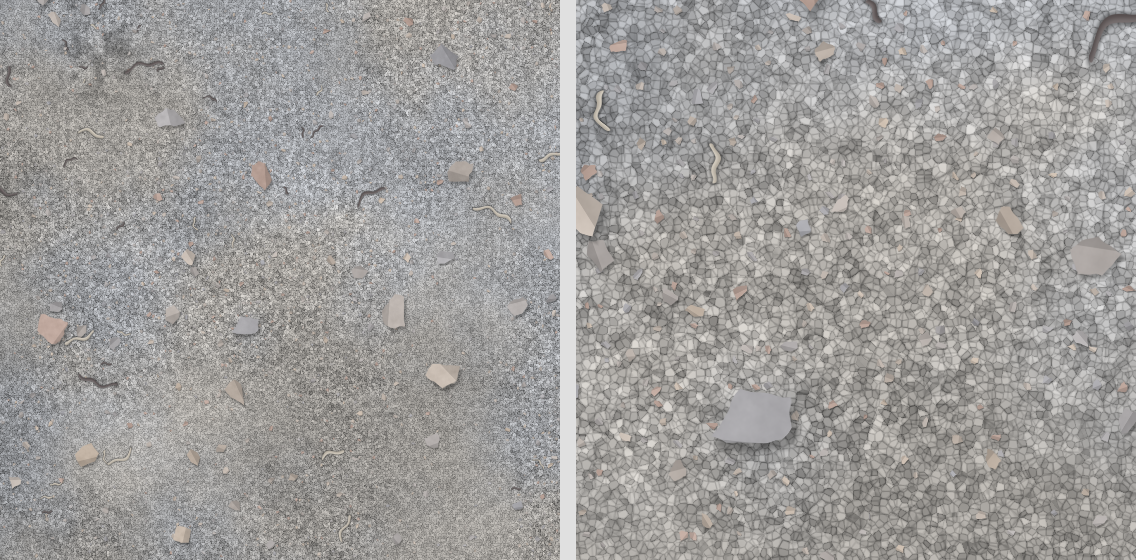
Left, the full canvas; right, a detail of the centre.
Write a Shadertoy shader that draws this texture.

```glsl
float hash(vec2 p) {
    return fract(sin(dot(p, vec2(127.1, 311.7))) * 43758.5453);
}

vec2 hash2(vec2 p) {
    return vec2(hash(p), hash(p + 57.3));
}

mat2 rotation(float a) {
    return mat2(cos(a), sin(a), -sin(a), cos(a));
}

float noise(vec2 p) {
    vec2 i = floor(p), f = fract(p);
    f = f * f * (3.0 - 2.0 * f);
    return mix(mix(hash(i), hash(i + vec2(1, 0)), f.x),
               mix(hash(i + vec2(0, 1)), hash(i + vec2(1, 1)), f.x), f.y);
}

float fbm(vec2 p) {
    float sum = 0.0, amp = 0.5;
    for (int i = 0; i < 5; i++) {
        sum += amp * noise(p);
        p = rotation(0.6) * p * 2.03 + 13.7;
        amp *= 0.5;
    }
    return sum;
}

// Voronoi grains: x is the distance to the crevice, y a random shade
vec2 grains(vec2 p) {
    vec2 cell = floor(p);
    float near = 9.0, next = 9.0, shade = 0.0;
    for (int y = -1; y <= 1; y++)
    for (int x = -1; x <= 1; x++) {
        vec2 id = cell + vec2(x, y);
        float d = length(p - id - hash2(id));
        if (d < near) { next = near; near = d; shade = hash(id + 9.1); }
        else next = min(next, d);
    }
    return vec2(next - near, shade);
}

// Irregular convex polygon, cut from six half planes
float stoneShape(vec2 q, vec2 id, float radius) {
    float d = -1.0;
    for (int k = 0; k < 6; k++) {
        vec2 seed = id + float(k) * 3.7;
        float a = 1.047 * (float(k) + 0.8 * hash(seed));
        d = max(d, dot(q, vec2(cos(a), sin(a))) - radius * (0.6 + 0.5 * hash(seed + 1.3)));
    }
    return d;
}

void addStones(inout vec3 color, vec2 uv, float cells, float density, float radius) {
    vec2 p = uv * cells, cell = floor(p);
    float edge = 0.8 * cells / iResolution.y;
    for (int y = -1; y <= 1; y++)
    for (int x = -1; x <= 1; x++) {
        vec2 id = cell + vec2(x, y), seed = id + cells * 1.7;
        if (hash(seed) > density) continue;
        vec2 q = p - id - 0.2 - 0.6 * hash2(seed + 2.0);
        float size = radius * mix(0.6, 1.25, hash(seed + 4.0));
        if (length(q) > size * 2.5) continue;
        mat2 turn = rotation(6.283 * hash(seed + 5.0));
        vec2 stretch = vec2(1.0, 1.0 + 0.7 * hash(seed + 6.0));
        vec2 local = turn * q * stretch;
        vec2 shaded = turn * (q + size * vec2(-0.12, 0.2)) * stretch;

        float shadow = stoneShape(shaded, seed, size);
        color *= 1.0 - 0.28 * smoothstep(size * 0.15, -size * 0.15, shadow);

        float tone = hash(seed + 7.0);
        vec3 stone = mix(vec3(0.65, 0.65, 0.67), vec3(0.79, 0.73, 0.67), tone);
        stone = mix(stone, vec3(0.73, 0.64, 0.60), step(0.82, hash(seed + 8.0)));
        stone += 0.10 * (hash(seed + 9.0) - 0.4);
        float facet = local.y + 0.3 * local.x + size * (0.7 * hash(seed + 10.0) - 0.1);
        stone *= 1.0 - 0.13 * smoothstep(edge, -edge, facet);
        stone += 0.09 * (fbm(uv * 110.0) - 0.5);
        float shape = stoneShape(local, seed, size) + size * 0.15 * (noise(uv * cells * 14.0) - 0.5);
        color = mix(color, stone, smoothstep(edge, -edge, shape));
    }
}

void addTwigs(inout vec3 color, vec2 uv, float cells, float density, float width) {
    vec2 p = uv * cells, cell = floor(p);
    float edge = 0.8 * cells / iResolution.y;
    for (int y = -1; y <= 1; y++)
    for (int x = -1; x <= 1; x++) {
        vec2 id = cell + vec2(x, y), seed = id + cells * 2.3;
        if (hash(seed) > density) continue;
        vec2 q = rotation(6.283 * hash(seed + 1.0)) * (p - id - hash2(seed + 2.0));
        float reach = mix(0.13, 0.32, hash(seed + 3.0));
        q.y += (hash(seed + 4.0) - 0.5) * 3.0 * q.x * q.x + 0.03 * sin(q.x * 18.0);
        float d = length(vec2(max(abs(q.x) - reach, 0.0), q.y)) - width * (0.7 + 0.6 * noise(q * 9.0 + id));
        float dark = step(0.5, hash(seed + 5.0));
        vec3 bark = mix(vec3(0.76, 0.73, 0.68), vec3(0.40, 0.37, 0.37), dark);
        bark += 0.12 * smoothstep(-width, width, q.y) - 0.06;
        color *= 1.0 - 0.3 * smoothstep(width * 1.5, 0.0, d);
        color = mix(color, bark, smoothstep(edge, -edge, d));
    }
}

void mainImage(out vec4 fragColor, in vec2 fragCoord) {
    vec2 uv = fragCoord / iResolution.y;

    // Sandy ground with broad patches and fine grit
    float patches = fbm(uv * 3.5 + 4.0);
    float coarse = smoothstep(0.3, 0.65, fbm(uv * 5.0 + 31.0));
    vec2 grit = grains(uv * 235.0), gravel = grains(uv * 125.0);
    float tone = 0.685 + 0.22 * (patches - 0.5) + 0.08 * (fbm(uv * 40.0) - 0.5);
    tone += mix(0.13, 0.20, coarse) * (grit.y - 0.5);
    tone -= 0.12 * (1.0 - smoothstep(0.0, 0.35, grit.x));
    tone += mix(0.04, 0.13, coarse) * (gravel.y - 0.5);
    tone -= mix(0.03, 0.10, coarse) * (1.0 - smoothstep(0.0, 0.25, gravel.x));
    vec3 tint = mix(vec3(0.985, 1.0, 1.025), vec3(1.02, 1.0, 0.97), smoothstep(0.3, 0.7, fbm(uv * 4.0 + 70.0)));
    vec3 color = tone * tint;

    // Dark litter gathered in two corners
    float litter = smoothstep(0.15, 0.03, length(uv - vec2(0.17, 0.91)))
                 + 0.6 * smoothstep(0.11, 0.02, length(uv - vec2(0.08, 0.07)));
    color *= 1.0 - 0.22 * litter * smoothstep(0.4, 0.65, fbm(uv * 45.0));
    addTwigs(color, uv, 24.0, 0.02 + 0.5 * litter, 0.035);

    // Pebbles from small to large, then loose twigs
    addStones(color, uv, 90.0, 0.08 + 0.16 * coarse, 0.25);
    addStones(color, uv, 40.0, 0.06 + 0.14 * coarse, 0.2);
    addStones(color, uv, 16.0, 0.17, 0.19);
    addStones(color, uv, 8.0, 0.2, 0.2);
    addTwigs(color, uv, 9.0, 0.14, 0.022);

    fragColor = vec4(clamp(color, 0.0, 1.0), 1.0);
}
```
